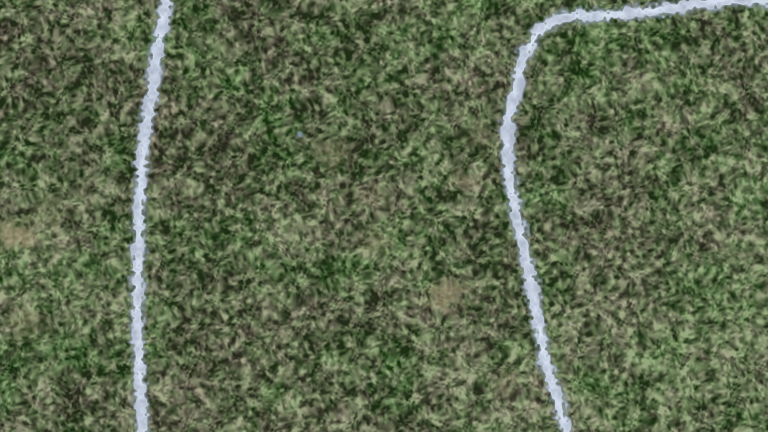
Give the GLSL for this texture, as a WebGL 2 fragment shader.

```glsl
#version 300 es
precision highp float;
// Worn turf seen from above, crossed by two chalk lines.
// Layered value noise makes the grass; ragged distances to polylines make
// the chalk, and noisy ellipses make the dry bare patches.

#define GRAIN 82.0        // grass clumps per canvas height
#define CONTRAST 1.15     // strength of light and dark in the blades
#define LUSHNESS 0.055    // hue swing between green and straw
#define CORE_WIDTH 0.0125 // half width of solid chalk
#define FRINGE_WIDTH 0.021 // half width of scattered chalk
#define RAGGED 0.019      // roughness of the chalk edge
#define PATCH_ROUGH 1.1   // roughness of the bare patches

uniform vec2 u_resolution;
out vec4 fragColor;

const vec3 SHADE = vec3(0.22, 0.27, 0.17);
const vec3 BLADE = vec3(0.53, 0.58, 0.44);
const vec3 SOIL = vec3(0.62, 0.57, 0.46);
const vec3 CHALK = vec3(0.80, 0.84, 0.91);
const vec3 CHALK_DUST = vec3(0.49, 0.54, 0.58);

// Centre lines, in canvas heights
const vec2 LEFT_LINE[9] = vec2[9](
  vec2(0.388, 1.01), vec2(0.363, 0.884), vec2(0.352, 0.78),
  vec2(0.337, 0.70), vec2(0.327, 0.606), vec2(0.322, 0.468),
  vec2(0.317, 0.306), vec2(0.322, 0.167), vec2(0.331, -0.01));
const vec2 RIGHT_LINE[15] = vec2[15](
  vec2(1.79, 1.0), vec2(1.667, 0.998), vec2(1.551, 0.981),
  vec2(1.412, 0.965), vec2(1.308, 0.963), vec2(1.25, 0.93),
  vec2(1.213, 0.873), vec2(1.192, 0.792), vec2(1.174, 0.718),
  vec2(1.176, 0.606), vec2(1.197, 0.491), vec2(1.222, 0.387),
  vec2(1.243, 0.271), vec2(1.262, 0.167), vec2(1.315, -0.01));

// Bare patches: centre, radius, strength
const vec4 PATCHES[10] = vec4[10](
  vec4(0.033, 0.452, 0.052, 1.0), vec4(0.771, 0.645, 0.048, 0.65),
  vec4(1.081, 0.583, 0.038, 0.6), vec4(1.032, 0.312, 0.055, 0.95),
  vec4(0.865, 0.442, 0.045, 0.45), vec4(0.845, 0.549, 0.045, 0.4),
  vec4(0.055, 0.252, 0.055, 0.45), vec4(1.169, 0.116, 0.045, 0.4),
  vec4(0.116, 0.514, 0.060, 0.35), vec4(1.106, 0.69, 0.045, 0.35));

float hash(vec2 cell) {
  uvec2 q = uvec2(ivec2(cell) + 4096) * uvec2(1597334673u, 3812015801u);
  uint h = (q.x ^ q.y) * 1597334673u;
  h = (h ^ (h >> 15)) * 2246822519u;
  return float((h ^ (h >> 13)) >> 8) / 16777216.0;
}

float noise(vec2 p) {
  vec2 i = floor(p), f = fract(p);
  f = f * f * (3.0 - 2.0 * f);
  return mix(mix(hash(i), hash(i + vec2(1, 0)), f.x),
             mix(hash(i + vec2(0, 1)), hash(i + vec2(1, 1)), f.x), f.y);
}

float segmentDistance(vec2 p, vec2 a, vec2 b) {
  vec2 pa = p - a, ba = b - a;
  return length(pa - ba * clamp(dot(pa, ba) / dot(ba, ba), 0.0, 1.0));
}

float chalkDistance(vec2 p) {
  float d = 9.0;
  for (int i = 0; i < 8; i++) d = min(d, segmentDistance(p, LEFT_LINE[i], LEFT_LINE[i + 1]));
  for (int i = 0; i < 14; i++) d = min(d, segmentDistance(p, RIGHT_LINE[i], RIGHT_LINE[i + 1]));
  return d;
}

vec3 grass(vec2 p) {
  // Warp and turn each octave so that no grid shows
  vec2 q = p + 0.012 * vec2(noise(p * 31.0), noise(p * 31.0 + 57.0));
  mat2 turn = mat2(0.8, 0.6, -0.6, 0.8);
  float blades = noise(turn * q * GRAIN) - 0.5;
  blades += 0.85 * (noise(turn * turn * q * GRAIN * 1.9 + 13.0) - 0.5);
  blades += 0.45 * (noise(q * GRAIN * 0.35 + 71.0) - 0.5);
  // Light rises toward the bottom and the right
  float light = 0.34 + 0.13 * smoothstep(0.9, 0.0, p.y) + 0.08 * smoothstep(0.9, 1.7, p.x);
  light += 0.22 * (noise(p * 6.0 + 19.0) - 0.5);
  vec3 col = mix(SHADE, BLADE, clamp(light + CONTRAST * blades, -0.3, 1.25));
  float lush = noise(p * 11.0 + 5.0) + noise(turn * p * GRAIN * 0.7 + 33.0) - 1.0;
  return col + LUSHNESS * lush * vec3(-1.0, 0.35, -0.8);
}

void main() {
  vec2 p = gl_FragCoord.xy / u_resolution.y;
  float aa = 1.0 / u_resolution.y;
  float coarse = noise(p * 48.0 + 3.0) - 0.5;
  float fine = noise(p * 125.0 + 41.0) - 0.5;
  vec3 col = grass(p);

  // Bare patches
  for (int i = 0; i < 10; i++) {
    vec4 s = PATCHES[i];
    float r = length((p - s.xy) * vec2(0.9, 1.15)) / s.z;
    float bare = 1.0 - smoothstep(0.1, 1.1, r + PATCH_ROUGH * (0.6 * coarse + 0.5 * fine));
    col = mix(col, SOIL + 0.22 * fine, 0.7 * s.w * bare);
  }

  // Chalk: scattered dust, then the solid core
  float d = chalkDistance(p) + RAGGED * (0.55 * coarse + 0.75 * fine);
  float dust = 1.0 - smoothstep(CORE_WIDTH, FRINGE_WIDTH + aa, d);
  float core = 1.0 - smoothstep(CORE_WIDTH - 0.005, CORE_WIDTH + aa, d);
  col = mix(col, CHALK_DUST, 0.75 * dust);
  col = mix(col, CHALK + 0.16 * coarse + 0.12 * fine, 0.95 * core);

  // Stray fleck of chalk
  float fleck = length(p - vec2(0.694, 0.688)) + 0.008 * fine;
  col = mix(col, CHALK_DUST + vec3(0.0, 0.05, 0.14), 0.8 * (1.0 - smoothstep(0.004, 0.011, fleck)));

  fragColor = vec4(clamp(col, 0.0, 1.0), 1.0);
}
```
